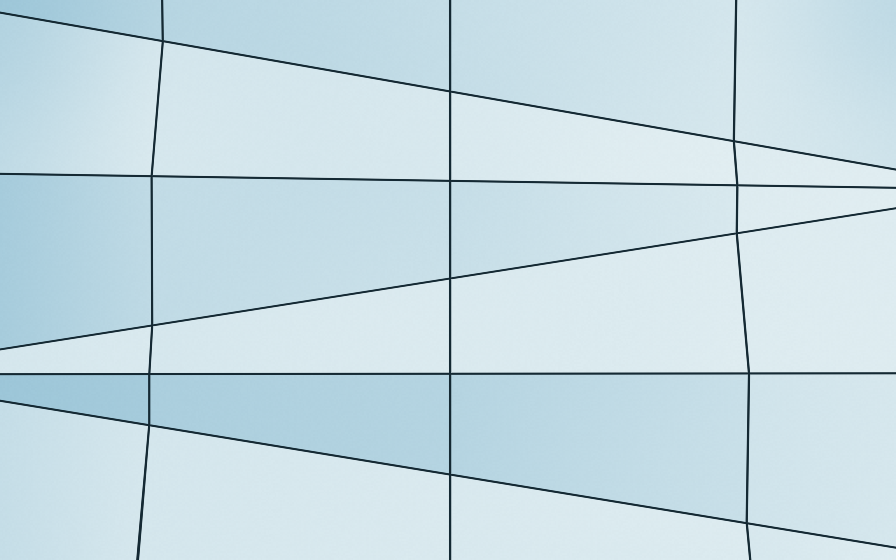
A WebGL 1 fragment shader for this texture:

```glsl
precision highp float;

uniform vec2 u_resolution;

float hash(vec2 p) {
  return fract(sin(dot(p, vec2(127.1, 311.7))) * 43758.5453);
}

float valueNoise(vec2 p) {
  vec2 i = floor(p);
  vec2 f = fract(p);
  f = f * f * (3.0 - 2.0 * f);
  return mix(mix(hash(i), hash(i + vec2(1.0, 0.0)), f.x),
             mix(hash(i + vec2(0.0, 1.0)), hash(i + vec2(1.0, 1.0)), f.x), f.y);
}

// Upright joints: a start plus a change of slope at every crossing
float leftJoint(float y) {
  vec4 past = max(y - vec4(0.075, 0.315, 0.581, 0.669), 0.0);
  return 0.2896 + 0.014 * y + dot(past, vec4(-0.097, 0.087, -0.0635, 0.0595))
       - 0.086 * max(y - 0.758, 0.0);
}

float rightJoint(float y) {
  vec4 past = max(y - vec4(0.252, 0.331, 0.417, 0.667), 0.0);
  return 1.3146 - 0.0165 * y + dot(past, vec4(0.0955, -0.091, 0.0995, -0.103))
       + 0.11 * max(y - 0.933, 0.0);
}

float seam(float dist, float halfWidth) {
  float pixel = 1.0 / u_resolution.y;
  return 1.0 - smoothstep(halfWidth - 0.5 * pixel, halfWidth + 0.6 * pixel, abs(dist));
}

float pick(vec4 v, float column) {
  return column < 0.5 ? v.x : column < 1.5 ? v.y : column < 2.5 ? v.z : v.w;
}

void main() {
  // Height is one unit, y runs downward
  vec2 uv = gl_FragCoord.xy / u_resolution;
  vec2 p = vec2(uv.x * 1.6, 1.0 - uv.y);

  // Signed distances to the cross seams
  vec4 slope = vec4(0.1752, 0.0156, -0.1576, 0.164);
  vec4 cross4 = (p.y - vec4(0.0225, 0.3104, 0.624, 0.7156) - slope * p.x)
              * inversesqrt(1.0 + slope * slope);
  float level = p.y - 0.6682 + 0.001 * p.x;

  // Panel column and position across it
  vec3 joints = vec3(leftJoint(p.y), 0.8038, rightJoint(p.y));
  float column = dot(step(joints, vec3(p.x)), vec3(1.0));
  float start = pick(vec4(0.0, joints), column);
  float end = pick(vec4(joints, 1.6), column);
  float across = (p.x - start) / (end - start);

  // Paleness at the left and right side of each panel in a band
  vec4 near = vec4(0.25, 0.38, 0.58, 0.82);
  vec4 far = vec4(0.38, 0.58, 0.80, 0.70);
  if (cross4.x > 0.0) {
    near = vec4(0.55, 0.80, 0.90, 0.92);
    far = vec4(0.85, 0.88, 0.97, 0.97);
  }
  if (cross4.y > 0.0) {
    near = vec4(0.15, 0.50, 0.60, 0.92);
    far = vec4(0.48, 0.64, 0.84, 0.97);
  }
  if (cross4.z > 0.0) {
    near = vec4(0.85, 0.82, 0.88, 0.92);
    far = vec4(0.88, 0.90, 0.95, 0.93);
  }
  if (level > 0.0) {
    near = vec4(0.0, 0.18, 0.32, 0.72);
    far = vec4(0.10, 0.32, 0.62, 0.82);
  }
  if (cross4.w > 0.0) {
    near = vec4(0.60, 0.80, 0.85, 0.85);
    far = vec4(0.82, 0.88, 0.93, 0.95);
  }
  float pale = mix(pick(near, column), pick(far, column), across);

  // Soft reflected sky and darker outer corners
  pale += 0.07 * (valueNoise(p * 3.5 + 4.0) - 0.5);
  pale -= 0.22 * smoothstep(0.35, 0.0, length(p));
  pale -= 0.18 * smoothstep(0.3, 0.0, length(p - vec2(1.6, 0.0)));
  vec3 color = mix(vec3(0.62, 0.78, 0.85), vec3(0.88, 0.93, 0.945), pale);
  color += 0.008 * (hash(floor(p * 320.0)) - 0.5);

  // Dark joints
  float line = seam(level, 0.0018);
  line = max(line, max(seam(cross4.x, 0.0018), seam(cross4.y, 0.0018)));
  line = max(line, max(seam(cross4.z, 0.0017), seam(cross4.w, 0.0018)));
  line = max(line, seam(p.x - joints.x, 0.0019 + 0.0006 * smoothstep(0.75, 1.0, p.y)));
  line = max(line, seam(p.x - joints.y, 0.002));
  line = max(line, seam(p.x - joints.z, 0.002));
  color = mix(color, vec3(0.08, 0.16, 0.20), line);

  gl_FragColor = vec4(color, 1.0);
}
```
